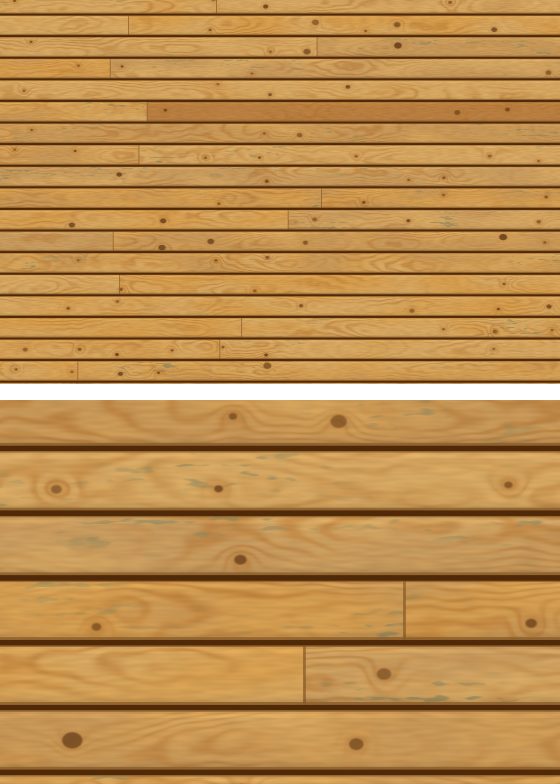
Top: the whole. Bottom: its middle third, enlarged.
This texture is drawn by a Shadertoy shader. Its source:

```glsl
// Horizontal timber cladding: stacked softwood boards with dark shadow gaps.
// Each row is split by a butt joint; every board gets its own tint, contour
// grain, knots and weathered streaks from hashes and gradient noise.

const float ROWS = 17.78;        // boards over the canvas height
const float TOP_OFFSET = 0.327;  // part of the first board cut off at the top
const float KNOT_CELL = 2.2;     // knot spacing, in board heights

const vec3 PALE   = vec3(0.83, 0.65, 0.38);
const vec3 AMBER  = vec3(0.83, 0.61, 0.30);
const vec3 DULL   = vec3(0.75, 0.58, 0.36);
const vec3 RUSSET = vec3(0.70, 0.46, 0.22);
const vec3 GRAIN  = vec3(0.68, 0.42, 0.16);
const vec3 KNOT   = vec3(0.36, 0.21, 0.08);
const vec3 MOSS   = vec3(0.55, 0.52, 0.36);
const vec3 BEVEL  = vec3(0.54, 0.36, 0.16);
const vec3 GAP    = vec3(0.31, 0.16, 0.03);

float hash(vec2 p) {
    vec3 q = fract(p.xyx * 0.1031);
    q += dot(q, q.yzx + 33.33);
    return fract((q.x + q.y) * q.z);
}

vec2 gradientAt(vec2 cell) {
    float angle = 6.2832 * hash(cell + 7.3);
    return vec2(cos(angle), sin(angle));
}

// Gradient noise, roughly -0.7 to 0.7
float noise(vec2 p) {
    vec2 i = floor(p), f = p - i;
    vec2 u = f * f * f * (f * (f * 6.0 - 15.0) + 10.0);
    vec2 e = vec2(0.0, 1.0);
    float a = dot(gradientAt(i), f);
    float b = dot(gradientAt(i + e.yx), f - e.yx);
    float c = dot(gradientAt(i + e.xy), f - e.xy);
    float d = dot(gradientAt(i + e.yy), f - e.yy);
    return mix(mix(a, b, u.x), mix(c, d, u.x), u.y);
}

// Soft-edged band of the given half width around zero
float band(float d, float halfWidth, float soft) {
    return 1.0 - smoothstep(halfWidth - soft, halfWidth + soft, abs(d));
}

// Joint position along a row; some rows have none
float jointPosition(float row, float rowLength) {
    float present = step(hash(vec2(row, 41.0)), 0.85);
    return mix(-1.0, rowLength * mix(0.03, 0.58, hash(vec2(row, 17.0))), present);
}

// Nearest knot: x = distance from its centre, y = radius (0 when absent)
vec2 knotAt(vec2 p, float row) {
    vec2 id = vec2(floor(p.x / KNOT_CELL), row + 60.0);
    float along = (id.x + mix(0.3, 0.7, hash(id))) * KNOT_CELL;
    float across = mix(0.22, 0.8, hash(id + 13.0));
    float size = hash(id + 29.0);
    float radius = mix(0.05, 0.15, size * size * size);
    radius *= step(hash(id + 53.0), 0.38);
    return vec2(length((p - vec2(along, across)) * vec2(0.8, 1.0)), radius);
}

// Growth rings cut lengthwise: contours of a stretched height field
float grainLines(vec2 p, vec2 seed, float knotBump) {
    float off = p.y - mix(0.3, 0.7, hash(seed));
    float height = 4.0 * noise(vec2(p.x * 0.32, p.y * 0.9) + seed)
                 + 0.5 * noise(vec2(p.x * 1.8, p.y * 3.0) + seed)
                 + 8.0 * off * off + 2.0 * knotBump;
    float wave = 0.5 + 0.5 * sin(6.2832 * height);
    float patches = smoothstep(-0.25, 0.4, noise(vec2(p.x * 0.28, p.y * 0.7) + seed + 31.0));
    return wave * wave * (0.16 + 0.62 * patches);
}

vec3 boardColor(vec2 p, float row, float side, float soft) {
    vec2 id = vec2(row, side + 3.0);
    vec2 seed = 40.0 * vec2(hash(id), hash(id + 19.0));

    // Board tint with slow drift
    float drift = noise(p * vec2(0.35, 1.3) + seed);
    vec3 color = mix(PALE, AMBER, smoothstep(0.1, 0.9, hash(id + 5.0) + 0.8 * drift));
    color = mix(color, DULL, 0.7 * smoothstep(0.55, 1.0, hash(id + 11.0) + 0.5 * drift));
    color = mix(color, RUSSET, 0.75 * step(0.94, hash(id + 23.0)));

    // Grain and fine fibres
    vec2 knot = knotAt(p, row);
    float bump = step(0.01, knot.y) * exp(-knot.x * knot.x / 0.05);
    color = mix(color, GRAIN, 0.55 * grainLines(p, seed, bump));
    color *= 1.0 + 0.07 * noise(p * vec2(2.5, 17.0) + seed);

    // Grey-green weathering in thin streaks on some boards
    float streak = noise(p * vec2(0.9, 9.0) + seed) + 0.6 * noise(p * vec2(4.0, 14.0) + seed);
    float worn = smoothstep(0.0, 0.45, noise(p * vec2(0.22, 0.8) + seed + 9.0));
    color = mix(color, MOSS, 0.7 * worn * smoothstep(0.2, 0.5, streak) * step(0.5, hash(id + 37.0)));

    // Knots: warm halo, then a dark core
    float core = step(0.01, knot.y) * band(knot.x, knot.y, 0.6 * soft + 0.015);
    color = mix(color, GRAIN, 0.4 * bump * bump);
    return mix(color, KNOT, core * mix(0.45, 0.8, hash(vec2(knot.y * 900.0, row))));
}

void mainImage(out vec4 fragColor, in vec2 fragCoord) {
    float soft = 0.6 * ROWS / iResolution.y;
    float rowLength = ROWS * iResolution.x / iResolution.y;
    vec2 p = vec2(fragCoord.x, iResolution.y - fragCoord.y) * ROWS / iResolution.y;
    p.y += TOP_OFFSET;
    float row = floor(p.y);
    p.y -= row;

    float joint = jointPosition(row, rowLength);
    vec3 color = boardColor(p, row, step(joint, p.x), soft);
    color = mix(color, BEVEL, 0.75 * band(p.x - joint, 0.022, soft));

    // Board profile: lit upper edge, rounded lower edge, shadow gap
    float edge = p.y - step(0.5, p.y);
    color *= 1.0 + 0.05 * band(edge - 0.13, 0.03, soft);
    color *= 1.0 - 0.10 * smoothstep(0.80, 0.94, p.y);
    color = mix(color, BEVEL, 0.8 * band(edge + 0.01, 0.075, soft));
    color = mix(color, GAP, band(edge, 0.042, 0.8 * soft));
    fragColor = vec4(color, 1.0);
}
```
